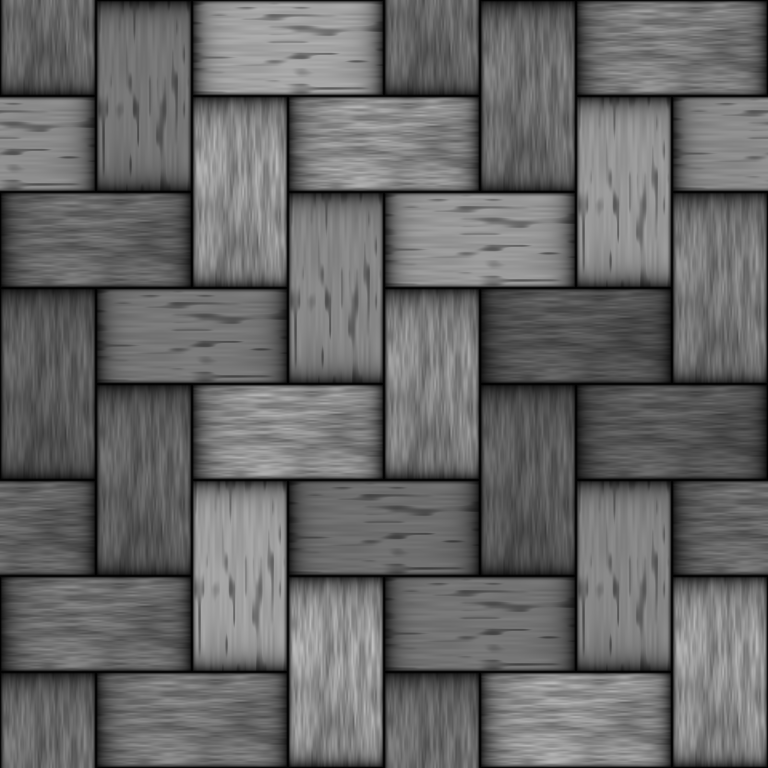
A Shadertoy shader for this pattern:

```glsl
const float CELLS = 8.0;           // strip widths across the canvas
const float GAP = 0.012;           // half width of the black seam, in cells
const float SIDE_FADE = 0.055;     // soft rounding along the long sides
const float END_FADE = 0.11;       // shadow where a strip dives under
const float END_DEPTH = 0.85;
const vec2 FIBRE_TONE = vec2(0.30, 0.62);
const vec2 CRACK_TONE = vec2(0.40, 0.74);
const float FIBRE_CONTRAST = 0.85;
const float CRACK_DEPTH = 0.42;

float hash(vec2 p) {
    return fract(sin(dot(p, vec2(127.1, 311.7))) * 43758.5453);
}

float noise(vec2 p) {
    vec2 i = floor(p);
    vec2 f = fract(p);
    f = f * f * (3.0 - 2.0 * f);
    return mix(mix(hash(i), hash(i + vec2(1.0, 0.0)), f.x),
               mix(hash(i + vec2(0.0, 1.0)), hash(i + vec2(1.0, 1.0)), f.x), f.y);
}

// Long bright streaks, averaging about one
float fibreGrain(vec2 p) {
    float n = 0.40 * noise(p * vec2(2.5, 12.0))
            + 0.35 * noise(p * vec2(4.0, 34.0) + 17.0)
            + 0.25 * noise(p * vec2(8.0, 60.0) + 41.0);
    return 1.0 + FIBRE_CONTRAST * (n - 0.5);
}

// Smooth surface with scattered dark dashes
float crackGrain(vec2 p) {
    float dash = smoothstep(0.62, 1.0, noise(p * vec2(3.5, 25.0) + 73.0));
    float fine = noise(p * vec2(3.0, 40.0) + 29.0) - 0.5;
    return (1.0 + 0.14 * fine) * (1.0 - CRACK_DEPTH * dash);
}

// Strip coordinates: x along (0..2), y across (0..1); id is its first cell
vec2 twillStrip(vec2 p, out vec2 id) {
    vec2 cell = floor(p);
    float phase = mod(cell.x + cell.y + 1.0, 4.0);
    bool vertical = phase < 1.5;
    float secondHalf = mod(phase, 2.0);
    vec2 start = cell - secondHalf * (vertical ? vec2(0.0, 1.0) : vec2(1.0, 0.0));
    id = mod(start, CELLS);
    vec2 local = p - start;
    return vertical ? vec2(2.0 - local.y, local.x) : local;
}

void mainImage(out vec4 fragColor, in vec2 fragCoord) {
    vec2 p = fragCoord / iResolution.xy * CELLS;
    float pixel = CELLS / iResolution.y;

    vec2 id;
    vec2 strip = twillStrip(p, id);

    // Tone and grain of this strip
    bool cracked = hash(id + 5.3) > 0.5;
    vec2 range = cracked ? CRACK_TONE : FIBRE_TONE;
    float tone = mix(range.x, range.y, hash(id + 11.7));
    tone *= cracked ? crackGrain(strip) : fibreGrain(strip);

    // Rounded sides, shadowed ends and dark seams
    float endDist = min(strip.x, 2.0 - strip.x);
    float sideDist = min(strip.y, 1.0 - strip.y);
    float shade = 1.0 - END_DEPTH * exp(-endDist / END_FADE);
    shade *= mix(0.45, 1.0, smoothstep(0.0, SIDE_FADE, sideDist));
    float seam = smoothstep(GAP - pixel, GAP + pixel, min(endDist, sideDist));

    fragColor = vec4(vec3(tone * shade * mix(0.08, 1.0, seam)), 1.0);
}
```
